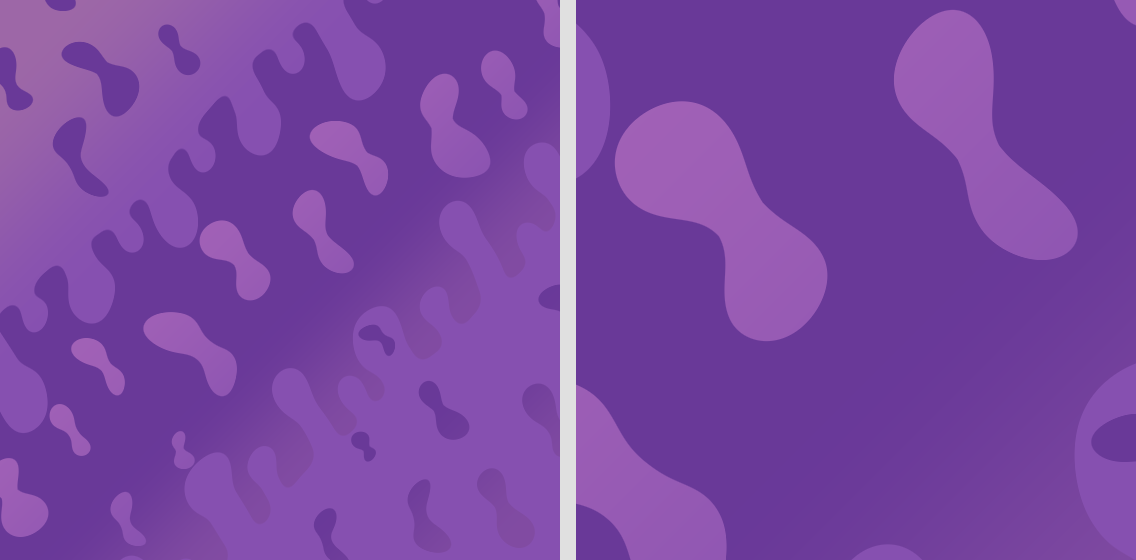
Left: the whole. Right: its middle third, enlarged.
This background is drawn by a Shadertoy shader. Its source:

```glsl
// Liquid purple backdrop: two light corners drip into a dark diagonal band.
// Drips are smoothly joined bulbs along each edge; dumbbell drops come from
// a jittered cell grid, shrink to clear the edges, and take diagonal gradients.

const vec2 FLOW = vec2(0.574, -0.819);   // long axis of the drops
const vec2 ACROSS = vec2(0.819, 0.574);
const vec2 CELL = vec2(0.145, 0.2);
const float DRIP_SPACING = 0.105;

vec3 hash3(vec2 p) {
    vec3 q = fract(p.xyx * vec3(0.1031, 0.1030, 0.0973));
    q += dot(q, q.yxz + 33.33);
    return fract((q.xxy + q.yzz) * q.zyx);
}

float smoothMin(float a, float b, float k) {
    float h = max(k - abs(a - b), 0.0) / k;
    return min(a, b) - 0.25 * k * h * h;
}

// Distance to a vertical segment from y = lo to y = hi
float stem(vec2 p, float lo, float hi, float radius) {
    return length(vec2(p.x, p.y - clamp(p.y, lo, hi))) - radius;
}

// Half plane y < 0 with round drips growing towards +y; negative inside
float drippingEdge(vec2 q, float seed) {
    float d = q.y + 0.045 + 0.015 * sin(q.x * 11.0 + seed);
    float nearest = floor(q.x / DRIP_SPACING);
    for (int i = -2; i <= 2; i++) {
        float id = nearest + float(i);
        vec3 h = hash3(vec2(id, seed));
        float large = mod(id, 2.0);
        float radius = mix(mix(0.020, 0.030, h.z), mix(0.036, 0.053, h.z), large);
        float tip = mix(mix(-0.02, 0.035, h.y), mix(0.02, 0.085, h.y), large);
        vec2 p = q - vec2((id + 0.5 + 0.16 * (h.x - 0.5)) * DRIP_SPACING, 0.0);
        float bulb = length(p - vec2(0.0, tip)) - radius;
        float drip = smoothMin(bulb, stem(p, -0.15, tip, 0.72 * radius), 0.02);
        d = smoothMin(d, drip, 0.025);
    }
    return d;
}

// Both light corners: negative inside, positive in the dark band
float lightCorners(vec2 p) {
    float along = (p.x + p.y) * 0.7071;
    float down = (p.x + 1.0 - p.y) * 0.7071;
    along += 0.25 * down;
    return min(drippingEdge(vec2(along, down - 0.455), 3.0),
               drippingEdge(vec2(along, 0.945 - down), 8.0));
}

// Bent dumbbell along y with total half length 'size'
float dumbbell(vec2 p, float size, vec3 h) {
    p.x += (h.x - 0.5) * 0.8 * p.y * p.y / size;
    float big = size * mix(0.38, 0.52, h.y);
    float small = size * mix(0.27, 0.36, h.z);
    float hi = size - big;
    float lo = small - size;
    float ends = min(length(p - vec2(0.0, hi)) - big,
                     length(p - vec2(0.0, lo)) - small);
    return smoothMin(ends, stem(p, lo, hi, 0.19 * size), 0.32 * size);
}

// Nearest drop over the neighbouring cells, columns shifted at random
float drops(vec2 p) {
    vec2 q = vec2(dot(p, ACROSS), dot(p, FLOW));
    float d = 1.0;
    for (int i = -1; i <= 1; i++) {
        float column = floor(q.x / CELL.x) + float(i);
        float shift = hash3(vec2(column, 41.0)).x;
        for (int j = -1; j <= 1; j++) {
            float row = floor(q.y / CELL.y - shift) + float(j);
            vec3 h = hash3(vec2(column, row) + 17.0);
            vec3 shape = hash3(vec2(row, column) + 73.0);
            float size = mix(0.06, 0.098, h.x);
            vec2 center = (vec2(column, row + shift) + 0.5) * CELL;
            center += (h.yz - 0.5) * vec2(0.03, 2.0 * (0.098 - size));

            // Keep clear of the dripping edges
            float room = lightCorners(ACROSS * center.x + FLOW * center.y);
            size = min(room < 0.0 ? 0.8 * size : size, abs(room) - 0.006);
            if (size < 0.026) continue;

            float tilt = (shape.x - 0.5) * 0.6;
            vec2 local = q - center;
            local = mat2(cos(tilt), sin(tilt), -sin(tilt), cos(tilt)) * local;
            local.y *= h.z > 0.45 ? -1.0 : 1.0;
            d = min(d, dumbbell(local, size, shape));
        }
    }
    return d;
}

float coverage(float d, float pixel) {
    return clamp(0.5 - d / pixel, 0.0, 1.0);
}

void mainImage(out vec4 fragColor, in vec2 fragCoord) {
    vec2 uv = fragCoord / iResolution.xy;
    float pixel = 1.0 / min(iResolution.x, iResolution.y);
    float t = 0.5 * (uv.x + 1.0 - uv.y);   // 0 upper left, 1 lower right

    // Layered sines make the outlines less regular
    vec2 p = uv + 0.007 * sin(uv.yx * 19.0 + vec2(0.4, 2.1))
                + 0.003 * sin(uv.yx * 41.0 + vec2(1.7, 0.3));
    float light = coverage(lightCorners(p), pixel);
    float drop = coverage(drops(p), pixel);

    // Diagonal gradients
    vec3 violet = vec3(0.412, 0.222, 0.598);
    vec3 plum = vec3(0.505, 0.295, 0.635);
    vec3 lilac = vec3(0.527, 0.315, 0.690);
    vec3 band = mix(violet, plum, smoothstep(0.53, 0.70, t));
    vec3 corner = mix(vec3(0.615, 0.405, 0.655), lilac, smoothstep(0.06, 0.33, t));
    vec3 paleDrop = mix(vec3(0.630, 0.380, 0.715), lilac, smoothstep(0.36, 0.68, t));
    vec3 darkDrop = mix(violet, plum, smoothstep(0.74, 0.94, t));

    vec3 color = mix(band, corner, light);
    color = mix(color, mix(paleDrop, darkDrop, light), drop);
    fragColor = vec4(color, 1.0);
}
```
